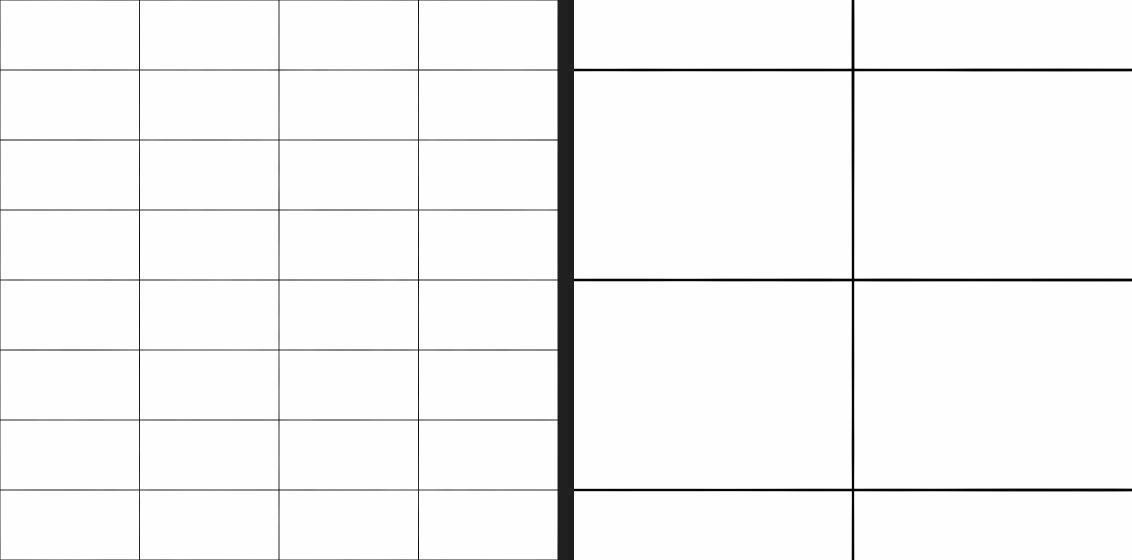
Left: the whole. Right: its middle third, enlarged.
This pattern is drawn by a WebGL 1 fragment shader. Its source:

```glsl
precision highp float;

uniform vec2 u_resolution;

float hash(vec2 p) {
  vec3 q = fract(vec3(p.xyx) * 0.1031);
  q += dot(q, q.yzx + 33.33);
  return fract((q.x + q.y) * q.z);
}

// Smooth noise along one joint; t runs 0..1 and wraps after a whole number of cells
float wrapNoise(float t, float cells, float joint) {
  float x = t * cells;
  float cell = floor(x);
  float a = hash(vec2(mod(cell, cells), joint));
  float b = hash(vec2(mod(cell + 1.0, cells), joint));
  return mix(a, b, smoothstep(0.0, 1.0, x - cell));
}

// Exact share of a pixel covered by a thin line
float lineCoverage(float dist, float halfWidth, float pixel) {
  float near = clamp(dist - 0.5 * pixel, -halfWidth, halfWidth);
  float far = clamp(dist + 0.5 * pixel, -halfWidth, halfWidth);
  return (far - near) / pixel;
}

// Evenly spaced joints across one axis, slightly uneven in width along the other
float joints(float across, float along, float count, float extent, float seed, float pixel) {
  float nearest = floor(across * count + 0.5);
  float joint = mod(nearest, count) + seed;
  float dist = (across - nearest / count) * extent;
  float wear = 0.6 * wrapNoise(along, 8.0, joint) + 0.4 * wrapNoise(along, 40.0, joint + 50.0);
  float halfWidth = 0.00078 * mix(0.85, 1.15, wear);
  return lineCoverage(dist, halfWidth, pixel);
}

void main() {
  vec2 uv = gl_FragCoord.xy / u_resolution;
  float pixel = 1.0 / u_resolution.y;
  float aspect = u_resolution.x / u_resolution.y;

  // Stacked tiles: four columns, eight rows
  float vertical = joints(uv.x, uv.y, 4.0, aspect, 3.0, pixel);
  float horizontal = joints(uv.y, uv.x, 8.0, 1.0, 17.0, pixel);
  float ink = 1.0 - (1.0 - vertical) * (1.0 - horizontal);

  vec3 color = mix(vec3(0.998), vec3(0.02), ink);
  gl_FragColor = vec4(color, 1.0);
}
```
